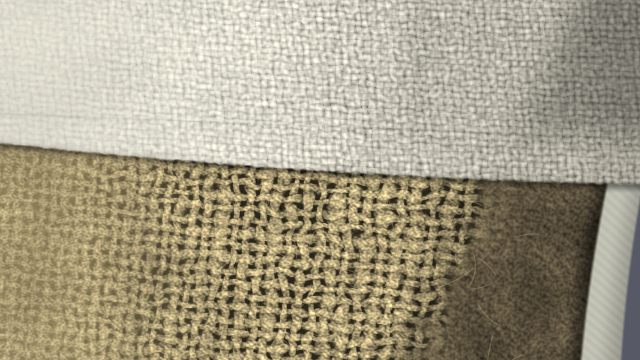
Give the GLSL for this texture, as a WebGL 1 fragment shader.

```glsl
precision highp float;
uniform vec2 u_resolution;

const float PI = 3.14159;

float hash(vec2 p) {
  p = fract(p * vec2(0.1031, 0.1137));
  p += dot(p, p.yx + 33.33);
  return fract((p.x + p.y) * p.x * 37.7);
}

float gradientDot(vec2 cell, vec2 offset) {
  float a = 2.0 * PI * hash(cell + 57.0);
  return dot(vec2(cos(a), sin(a)), offset);
}

float gradientNoise(vec2 p) {
  vec2 i = floor(p), f = p - i;
  vec2 u = f * f * f * (f * (f * 6.0 - 15.0) + 10.0);
  vec2 e = vec2(1.0, 0.0);
  return mix(mix(gradientDot(i, f), gradientDot(i + e, f - e), u.x),
             mix(gradientDot(i + e.yx, f - e.yx), gradientDot(i + 1.0, f - 1.0), u.x), u.y);
}

float band(float d, float halfWidth, float soft) {
  return 1.0 - smoothstep(halfWidth - soft, halfWidth + soft, abs(d));
}

// Plain weave: x = height, y = thread coverage, z = twist of the strand
vec3 weave(vec2 q, vec2 width, float soft) {
  vec2 i = floor(q), f = q - i - 0.5;
  float side = mod(i.x + i.y, 2.0) * 2.0 - 1.0;
  vec2 w = width * (0.80 + 0.40 * vec2(hash(vec2(i.x, 3.0)), hash(vec2(9.0, i.y))));
  vec2 a = f / w;
  vec2 cover = 1.0 - smoothstep(vec2(1.0 - soft), vec2(1.0 + soft), abs(a));
  vec2 height = sqrt(max(1.0 - a * a, 0.0)) + 0.5 * side * vec2(cos(PI * f.y), -cos(PI * f.x));
  vec2 top = mix(vec2(-1.0), height, cover);
  float pick = smoothstep(-soft, soft, top.x - top.y);
  vec2 twist = sin(2.0 * PI * (f.yx * 2.0 + a * 0.8));
  return vec3(mix(height.y, height.x, pick), max(cover.x, cover.y), mix(twist.y, twist.x, pick));
}

// Fine bent fibres scattered around a centre
float hairs(vec2 p, vec2 centre, vec2 spread, float thickness, float soft) {
  float sum = 0.0;
  for (int n = 0; n < 60; n++) {
    float k = float(n) * 7.0 + 1.0;
    vec2 root = centre + spread * (vec2(hash(vec2(k, 2.0)), hash(vec2(k, 5.0))) - 0.5);
    float a = 2.0 * PI * hash(vec2(k, 8.0));
    vec2 l = mat2(cos(a), -sin(a), sin(a), cos(a)) * (p - root);
    float bend = 14.0 * (hash(vec2(k, 13.0)) - 0.5);
    float reach = 0.02 + 0.04 * hash(vec2(k, 17.0));
    sum += band(l.y - bend * l.x * l.x, thickness, soft) * band(l.x, reach, 0.008);
  }
  return min(sum, 1.0);
}

vec3 burlap(vec2 p, float drop, float px) {
  float focus = smoothstep(0.10, 0.70, p.x);
  vec2 wobble = vec2(gradientNoise(p * 15.0), gradientNoise(p * 15.0 + 40.0))
              + 0.5 * vec2(gradientNoise(p * 34.0 + 11.0), gradientNoise(p * 34.0 + 70.0));
  vec2 q = vec2(p.x * (31.0 - 4.0 * p.x) - 2.5 * p.y, drop * 29.0) + 0.55 * wobble;
  vec3 w = weave(q, vec2(0.37, 0.34), mix(0.55, 0.22, focus) + px * 25.0);
  float fibre = gradientNoise(p * vec2(120.0, 150.0)) + 0.7 * gradientNoise(p * 65.0);
  float light = 0.40 + 0.50 * w.x + 0.07 * w.z + 0.45 * fibre;
  vec3 thread = vec3(0.72, 0.655, 0.485) * mix(0.93 + 0.2 * fibre, light, 0.22 + 0.78 * focus);
  thread *= 1.0 + 0.14 * gradientNoise(p * 6.0);
  vec3 gap = mix(vec3(0.54, 0.48, 0.32), vec3(0.16, 0.145, 0.10), focus);
  return mix(gap, thread, w.y);
}

vec3 shadedBurlap(vec2 p, float px) {
  vec2 q = mat2(0.82, 0.57, -0.57, 0.82) * p;
  vec3 w = weave(q * vec2(44.0, 38.0) + 0.9 * gradientNoise(p * 19.0), vec2(0.44), 0.5 + px * 40.0);
  float grain = gradientNoise(p * 110.0) + 0.8 * gradientNoise(q * vec2(34.0, 75.0));
  float light = 0.82 + 0.10 * w.x + 0.08 * w.y + 0.42 * grain;
  return vec3(0.355, 0.315, 0.24) * light * (1.0 + 0.35 * gradientNoise(p * 7.0));
}

vec3 canvasCloth(vec2 p, float drop, float px) {
  float focus = smoothstep(0.05, 1.1, p.x);
  vec2 wobble = vec2(gradientNoise(p * 24.0), gradientNoise(p * 24.0 + 31.0));
  vec2 q = vec2(p.x * 47.0 + p.y * 4.0, drop * 54.0) + 0.45 * wobble;
  vec3 w = weave(q, vec2(0.56, 0.50), 0.45 + px * 45.0);
  float relief = 0.20 * (w.x - 1.0) + 0.12 * (w.y - 0.97);
  relief += 0.22 * gradientNoise(p * 85.0) + 0.10 * gradientNoise(p * 40.0);
  vec3 tone = mix(vec3(0.855, 0.845, 0.79), vec3(0.68, 0.665, 0.615), smoothstep(0.5, 1.5, p.x));
  // Broad folds and the soft shadow in the upper right
  float fold = band(p.x - 1.16 - 0.12 * (p.y - 0.75), 0.04, 0.08) * smoothstep(0.58, 0.72, p.y);
  float shadow = smoothstep(-0.06, 0.13, p.x - 1.41 - 0.45 * (p.y - 0.66)) * smoothstep(0.54, 0.72, p.y);
  float shade = 1.0 - 0.07 * fold - 0.23 * shadow - 0.10 * smoothstep(1.5, 1.78, p.x);
  tone *= shade * (1.0 + 0.04 * gradientNoise(p * 5.0));
  // Stitched seam
  float seam = p.y - 0.69 + 0.04 * p.x;
  float dash = band(fract(p.x * 21.0) - 0.5, 0.36, 0.1);
  float seen = smoothstep(0.2, 0.45, p.x) * (1.0 - 0.8 * smoothstep(0.85, 1.05, p.x));
  tone *= 1.0 + relief * mix(0.30, 1.45, focus);
  tone *= 1.0 - 0.09 * band(seam + 0.006, 0.002, 0.006);
  return mix(tone, vec3(0.93, 0.92, 0.88) * shade, 0.75 * seen * dash * band(seam, 0.002, 0.002 + px));
}

void main() {
  vec2 p = gl_FragCoord.xy / u_resolution.y;
  float px = 1.0 / u_resolution.y;
  float hem = 0.602 - 0.108 * p.x + 0.0245 * p.x * p.x;
  float drop = p.y - hem;

  // Lit burlap turning into its shaded side
  float turn = p.x - 1.18 - 0.42 * p.y + 0.10 * gradientNoise(p * 16.0);
  vec3 color = burlap(p, drop, px) * (1.0 - 0.30 * smoothstep(-0.20, 0.03, turn));
  color = mix(color, shadedBurlap(p, px), smoothstep(-0.08, 0.06, turn));
  float fuzz = hairs(p, vec2(1.0, 0.25), vec2(0.95, 0.5), 0.0008, px);
  color = mix(color, vec3(0.76, 0.70, 0.53), 0.5 * fuzz);

  // Pale binding and the cool background beyond it
  float trimLeft = p.x - 1.613 - 0.09 * p.y - 0.12 * p.y * p.y;
  float trimRight = p.x - 1.724 - 0.06 * p.y - 0.13 * p.y * p.y;
  color *= 1.0 - 0.50 * smoothstep(-0.06, 0.0, trimLeft);
  float rib = sin(p.y * 260.0 + trimLeft * 200.0);
  vec3 trim = vec3(0.75, 0.75, 0.70) * (1.0 + 0.025 * rib - 0.20 * smoothstep(0.03, 0.12, trimLeft));
  color = mix(color, trim, smoothstep(-0.005, 0.005 + px, trimLeft));
  color = mix(color, vec3(0.34, 0.35, 0.40), smoothstep(-0.004, 0.004 + px, trimRight));

  // Hem with its cast shadow
  color *= 1.0 - 0.42 * smoothstep(-0.028, 0.0, drop);
  float edge = drop + 0.004 * gradientNoise(p * 55.0);
  vec3 cloth = canvasCloth(p, drop, px) * (0.90 + 0.10 * smoothstep(0.0, 0.018, edge));
  color = mix(color, cloth, smoothstep(-0.0015 - px, 0.0015 + px, edge));
  gl_FragColor = vec4(clamp(color, 0.0, 1.0), 1.0);
}
```
